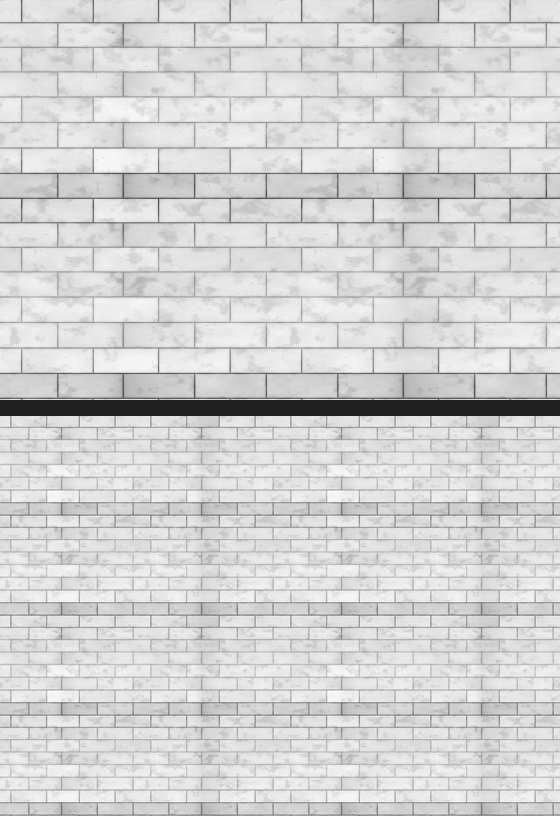
Top, the tile; bottom, the same tile 2 across and 2 down.
Reproduce this texture procedurally as a Shadertoy shader.

```glsl
// A pale, weathered stone wall: 16 courses of running bond, 8 blocks across.
// Each half of the canvas holds one narrow block and three wide ones per course.
// Wrapped value noise mottles each block; distances to the joints draw the lines.

const float COURSES = 16.0;
const float SPANS = 2.0;            // bond repeats across the canvas
const float NARROW = 0.2335;        // narrow block width, in spans
const float WIDE = (1.0 - NARROW) / 3.0;
const float SEAM = 0.44;            // sooty upright joint, in spans
const float JOINT_HALF = 0.0009;    // half joint width, in canvas widths
const float TAU = 6.2831853;

// Base grey of the courses, top to bottom; the cycle runs twice.
const float COURSE_TONE[8] = float[8](0.875, 0.895, 0.885, 0.9, 0.915, 0.905, 0.92, 0.825);

float hash(vec2 cell, float seed) {
    uvec3 h = uvec3(ivec3(cell, seed)) * uvec3(1597u, 3812u, 2713u) + 977u;
    uint n = h.x ^ (h.y * 2659u) ^ (h.z * 7919u);
    n = (n ^ (n >> 15u)) * 73471u;
    n = (n ^ (n >> 13u)) * 92821u;
    n ^= n >> 16u;
    return float(n & 65535u) / 65535.0;
}

// Value noise over the unit square, wrapping after "period" cells.
float noise(vec2 p, vec2 period, float seed) {
    p *= period;
    vec2 i = floor(p), f = fract(p);
    f = f * f * (3.0 - 2.0 * f);
    vec2 a = mod(i, period), b = mod(i + 1.0, period);
    return mix(mix(hash(a, seed), hash(vec2(b.x, a.y), seed), f.x),
               mix(hash(vec2(a.x, b.y), seed), hash(b, seed), f.x), f.y);
}

float fbm(vec2 p, vec2 period, float seed) {
    float sum = 0.0, amp = 0.5;
    for (int k = 0; k < 4; k++) {
        sum += amp * noise(p, period, seed + float(k) * 131.0);
        period *= 2.0;
        amp *= 0.55;
    }
    return sum / 1.01;
}

// Block index, and distance in spans to the nearest upright joint.
vec2 blockAcross(float u, float start) {
    float s = fract(u - start);
    if (s < NARROW) return vec2(0.0, min(s, NARROW - s));
    float w = (s - NARROW) / WIDE;
    float f = fract(w);
    return vec2(1.0 + min(floor(w), 2.0), min(f, 1.0 - f) * WIDE);
}

float lineCover(float d, float halfWidth, float pixel) {
    return 1.0 - smoothstep(halfWidth - 0.75 * pixel, halfWidth + 0.75 * pixel, d);
}

// Soot that fades away on both sides of the seam.
float seamShadow(float u) {
    float d = fract(u - SEAM + 0.5) - 0.5;
    return d > 0.0 ? exp(-d / 0.085) : exp(d / 0.045);
}

void mainImage(out vec4 fragColor, in vec2 fragCoord) {
    vec2 uv = fragCoord / iResolution.xy;
    float pixel = 1.0 / iResolution.x;
    float aspect = iResolution.y / iResolution.x;

    // Courses, counted from the top, with slightly uneven heights
    float down = (1.0 - uv.y) * COURSES;
    float course = down + 0.095 - 0.03 * cos(TAU * (down - 7.2) / 8.0);
    float row = mod(floor(course), COURSES);
    float inRow = fract(course);
    bool odd = mod(row, 2.0) > 0.5;

    // Blocks along the course
    float u = fract(uv.x * SPANS);
    float span = floor(uv.x * SPANS);
    vec2 block = blockAcross(u, odd ? SEAM - NARROW : 0.333);
    float dUp = block.y / SPANS;
    float dFlat = min(inRow, 1.0 - inRow) * aspect / COURSES;
    float seed = row * 4.0 + block.x + 1.0;
    vec2 wall = vec2(u, uv.y);

    // Stone: base tone, cloudy mottling, stains, grain and pits
    float tone = COURSE_TONE[int(mod(row, 8.0))];
    float soot = odd ? seamShadow(u) : 0.0;
    float clouds = fbm(wall, vec2(8.0, 24.0), seed);
    float stains = fbm(wall, vec2(20.0, 40.0), seed + 70.0);
    float grain = noise(wall, vec2(180.0, 256.0), 7.0);
    float pits = noise(wall, vec2(90.0, 150.0), seed + 300.0);
    float shade = tone + 0.025 * (hash(vec2(block.x, row), 5.0) - 0.5);
    shade += 0.11 * (clouds - 0.48) + 0.018 * (grain - 0.5);
    shade -= smoothstep(0.53, 0.8, stains) * (0.09 + 0.08 * soot);
    shade -= smoothstep(0.92, 1.0, pits) * smoothstep(0.45, 0.65, clouds) * 0.12;

    // Seam soot; between sooty courses one narrow block is dull, one clean
    shade -= soot * (0.09 + 0.4 * max(0.9 - tone, 0.0)) * (0.75 + 0.5 * clouds);
    if (!odd && block.x < 0.5)
        shade += span > 0.5 ? -0.05 * smoothstep(0.37, 0.46, u) : 0.025;

    // Joints: darkest beside the dark courses, with a soft dirty margin
    float edge = min(dUp, dFlat);
    float dark = pow(0.5 + 0.5 * cos(TAU * (down - 7.8) / 8.0), 2.0);
    float wear = noise(wall, vec2(40.0, 64.0), 11.0);
    float depth = 0.62 + 0.3 * dark + 0.2 * soot + 0.25 * (wear - 0.5);
    shade -= 0.07 * exp(-edge / 0.003) * (0.5 + wear);
    float jointGrey = mix(0.48, 0.2, dark);
    shade = mix(shade, jointGrey, lineCover(edge, JOINT_HALF, pixel) * clamp(depth, 0.0, 1.0));

    fragColor = vec4(vec3(clamp(shade, 0.0, 0.96)), 1.0);
}
```
